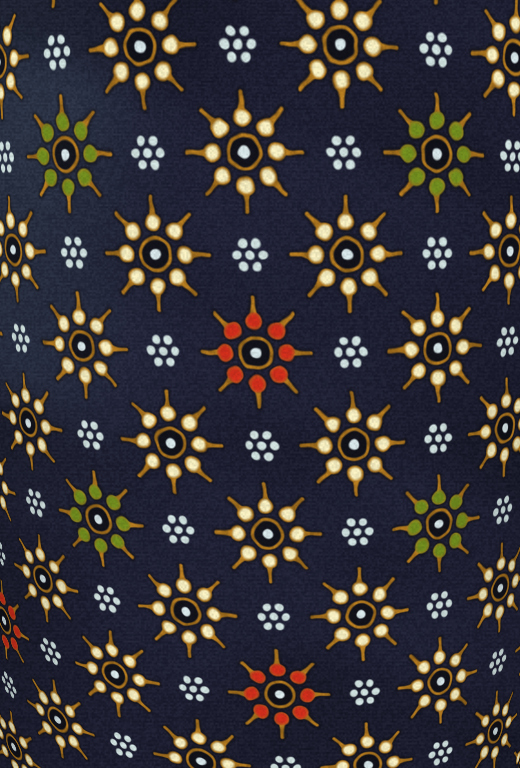
A WebGL 1 fragment shader for this pattern:

```glsl
precision highp float;
// Printed cloth wrapped round a curved form: eight-rayed beaded stars alternate
// with small dot flowers on navy. Each pixel is unwrapped to flat cloth units by
// Newton steps, then the nearest motif of each checkerboard is drawn by distance.
uniform vec2 u_resolution;

float hash(vec2 p) {
  p = fract(p * vec2(0.1031, 0.1137));
  p += dot(p, p.yx + 33.33);
  return fract((p.x + p.y) * p.x * 17.3);
}

float noise(vec2 p) {
  vec2 i = floor(p), f = fract(p);
  f = f * f * (3.0 - 2.0 * f);
  return mix(mix(hash(i), hash(i + vec2(1.0, 0.0)), f.x),
             mix(hash(i + vec2(0.0, 1.0)), hash(i + 1.0), f.x), f.y);
}

// Flat cloth (column, row) to its place on the view, 768 units tall, y down
vec2 drape(vec2 c) {
  float u = c.x - 0.2;
  float lean = 5.95 + c.x * (-2.15 + c.x * (-0.38 + 0.055 * c.x));
  float sag = 1.7 - 1.2 * c.y + 0.05 * c.y * c.y;
  return vec2(279.0 + 312.0 * sin(0.33 * (c.x - 0.4)) + c.y * lean,
              44.0 + c.y * (110.5 - 2.5 * c.y) + u * u * sag);
}

vec2 unwrapCloth(vec2 p) {
  vec2 c = vec2((p.x - 270.0) / 85.0, p.y / 95.0);
  for (int k = 0; k < 7; k++) {
    vec2 d = drape(c), e = p - d;
    vec2 dx = (drape(c + vec2(0.02, 0.0)) - d) / 0.02;
    vec2 dy = (drape(c + vec2(0.0, 0.02)) - d) / 0.02;
    float det = max(dx.x * dy.y - dx.y * dy.x, 800.0);
    c += clamp(vec2(e.x * dy.y - e.y * dy.x, e.y * dx.x - e.x * dx.y) / det, -0.7, 0.7);
  }
  return c;
}

// Nearest lattice point whose coordinates sum to an even number
vec2 nearestEven(vec2 c) {
  vec2 d = floor(vec2(c.x + c.y, c.x - c.y) * 0.5 + 0.5);
  return vec2(d.x + d.y, d.x - d.y);
}

// Fold the plane into one of n equal sectors centred on +x
vec2 foldSectors(vec2 q, float n) {
  float s = 6.28319 / n;
  float a = mod(atan(q.y, q.x + 1e-5) + 0.5 * s, s) - 0.5 * s;
  return length(q) * vec2(cos(a), sin(a));
}

float cover(float d, float soft) {
  return 1.0 - smoothstep(-soft, soft, d);
}

void main() {
  vec2 p = vec2(gl_FragCoord.x, u_resolution.y - gl_FragCoord.y) / u_resolution.y * 768.0;
  vec2 c = unwrapCloth(p);
  float soft = 0.008 + 4.5 / u_resolution.y;

  // Navy ground, greyer on the left, with broad folds and a fine weave
  float grain = noise(p * 0.55) - 0.5;
  float folds = noise(vec2(p.x + 0.5 * p.y, p.y - 0.35 * p.x) * vec2(0.006, 0.014));
  float leftLight = smoothstep(190.0, 0.0, p.x) * smoothstep(620.0, 150.0, p.y);
  vec3 color = mix(vec3(0.115, 0.12, 0.195), vec3(0.20, 0.25, 0.32), leftLight * (0.3 + 0.6 * folds));
  color *= 0.86 + 0.3 * folds;
  color += 0.035 * grain + 0.012 * sin(p.y * 1.6) * noise(p * 0.2);

  // Star: position, slight print wobble and distances to its parts
  vec2 starId = nearestEven(c - vec2(1.0, 0.0)) + vec2(1.0, 0.0);
  vec2 wobble = vec2(noise(p * 0.11), noise(p * 0.11 + 40.0)) - 0.5;
  vec2 q = c - starId + 0.022 * wobble;
  float r = length(q);
  vec2 ray = foldSectors(q, 8.0);
  float beadDist = length(ray - vec2(0.325, 0.0));
  float along = clamp(ray.x, 0.33, 0.57);
  float spike = length(ray - vec2(along, 0.0)) - mix(0.042, 0.02, smoothstep(0.34, 0.5, along));
  float ring = abs(r - 0.163) - 0.018;

  // Every fourth column and row swaps cream beads for green or red ones
  vec2 m = mod(starId + 0.5, 4.0) - 0.5;
  float green = step(length(m - vec2(2.0, 1.0)), 0.5);
  float red = step(length(m - vec2(0.0, 3.0)), 0.5);
  vec3 ochre = vec3(0.63, 0.43, 0.11) * (0.9 + 0.3 * noise(p * 0.16));
  vec3 bead = mix(vec3(0.97, 0.94, 0.76), vec3(0.45, 0.56, 0.12), green);
  bead = mix(bead, vec3(0.82, 0.18, 0.11), red);
  vec3 rim = mix(ochre, bead, 0.55 * max(green, red));

  // Dark outline, then ochre lines, bead rims, beads and the pale eye
  float outline = min(min(spike, beadDist - 0.09), ring);
  color = mix(color, vec3(0.055, 0.05, 0.07), 0.65 * cover(outline - 0.02, 0.03));
  color = mix(color, vec3(0.05, 0.05, 0.07), 0.75 * cover(r - 0.14, 0.02));
  color = mix(color, ochre, cover(min(spike, ring), soft));
  color = mix(color, rim, cover(beadDist - 0.09, soft));
  color = mix(color, bead, cover(beadDist - 0.066, soft + 0.008));
  color = mix(color, vec3(0.85, 0.91, 0.92), cover(r - 0.056, soft));

  // Flower: six dots around a seventh
  vec2 f = c - nearestEven(c) + 0.016 * wobble;
  float dots = min(length(f), length(foldSectors(f, 6.0) - vec2(0.134, 0.0))) - 0.047;
  color = mix(color, vec3(0.82, 0.89, 0.88), cover(dots, soft));

  // Worn ink and shading towards the turned edges
  color *= 0.97 + 0.12 * grain;
  color *= 1.0 - 0.16 * smoothstep(130.0, 290.0, abs(p.x - 265.0)) * smoothstep(100.0, 700.0, p.y);
  gl_FragColor = vec4(clamp(color, 0.0, 1.0), 1.0);
}
```
